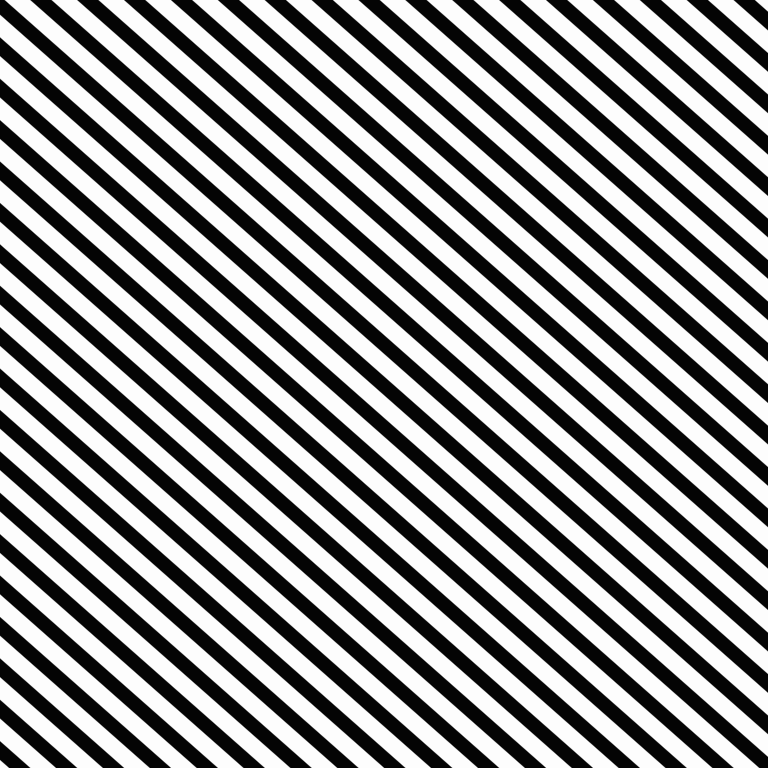
Reproduce this pattern procedurally as a Shadertoy shader.

```glsl
// Diagonal black stripes on white, falling from upper left to lower right.

const vec3 PAPER = vec3(0.992);
const vec3 INK = vec3(0.014);
const vec2 REPEATS = vec2(16.38, 18.55); // stripes crossed along each canvas side
const float PHASE = 0.872;               // first stripe centre from the upper left corner
const float INK_SHARE = 0.453;           // inked part of one repeat

// Signed distance to the nearest stripe, negative inside, in canvas units.
float stripeDistance(vec2 p, vec2 repeats, float phase, float share) {
    float cell = fract(dot(p, repeats) - phase + 0.5) - 0.5;
    return (abs(cell) - 0.5 * share) / length(repeats);
}

// Coverage of a shape whose edge is softened over the given half width.
float coverage(float dist, float softness) {
    return 1.0 - smoothstep(-softness, softness, dist);
}

void mainImage(out vec4 fragColor, in vec2 fragCoord) {
    // Canvas units measured from the upper left corner
    vec2 p = fragCoord / iResolution.y - vec2(0.0, 1.0);
    float softness = 0.75 / iResolution.y;

    float dist = stripeDistance(p, REPEATS, PHASE, INK_SHARE);
    fragColor = vec4(mix(PAPER, INK, coverage(dist, softness)), 1.0);
}
```
